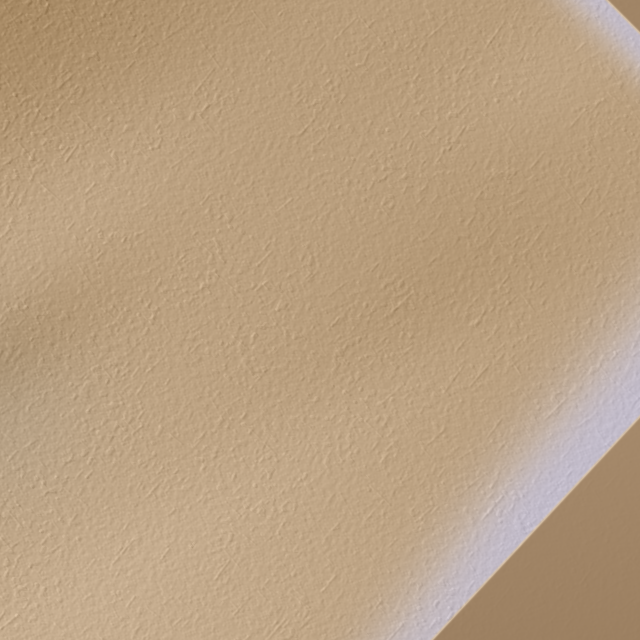
This texture is drawn by a three.js fragment shader. Its source:

```glsl
varying vec2 vUv;

#define GRAIN_SCALE 165.0
#define STROKE_WIDTH 0.0018
#define RELIEF 0.088
#define LIGHT_STEP vec2(-0.0015, 0.0008)
#define EDGE_SOFT 0.0014
#define WALL vec3(0.722, 0.617, 0.487)
#define PALE vec3(0.770, 0.710, 0.675)
#define SKY vec3(0.760, 0.735, 0.790)
#define SHADE vec3(0.630, 0.520, 0.400)
#define TRIM vec3(0.850, 0.765, 0.660)

float hash(vec2 p) {
  vec3 q = fract(vec3(p.xyx) * 0.1031);
  q += dot(q, q.yzx + 33.33);
  return fract((q.x + q.y) * q.z);
}

float noise(vec2 p) {
  vec2 i = floor(p), f = fract(p);
  f = f * f * (3.0 - 2.0 * f);
  return mix(mix(hash(i), hash(i + vec2(1, 0)), f.x),
             mix(hash(i + vec2(0, 1)), hash(i + vec2(1, 1)), f.x), f.y);
}

mat2 turn(float a) {
  return mat2(cos(a), -sin(a), sin(a), cos(a));
}

// Scattered trowel marks, along or across the frame, one per cell
float strokes(vec2 p, float cell, float reach, float share, float seed) {
  vec2 home = floor(p / cell);
  float h = 0.0;
  for (int j = -1; j <= 1; j++) {
    for (int i = -1; i <= 1; i++) {
      vec2 id = home + vec2(i, j);
      vec2 key = id + 100.0 + seed;
      float r = hash(key + 7.1);
      vec2 centre = (id + vec2(hash(key), hash(key + 31.7))) * cell;
      float across = step(0.64, hash(key + 53.3)) * 1.5708;
      vec2 q = turn(across + (r - 0.5) * 0.5) * (p - centre);
      float halfLength = reach * mix(0.25, 1.0, hash(key + 17.9));
      q.x = max(abs(q.x) - halfLength, 0.0);
      float present = step(hash(key + 71.3), share);
      h = max(h, present * mix(0.35, 1.0, r) * exp(-dot(q, q) / (STROKE_WIDTH * STROKE_WIDTH)));
    }
  }
  return h;
}

// Plaster height: fine grain, small lumps and broken trowel marks
float plaster(vec2 p) {
  vec2 q = turn(0.73) * p + 2.0;
  float cluster = smoothstep(0.3, 0.75, noise(q * vec2(11.0, 17.0)));
  vec2 g = turn(0.4) * q * GRAIN_SCALE;
  float grain = 0.6 * noise(g) + 0.4 * noise(g * 1.9 + 40.0);
  float lumps = smoothstep(0.62, 0.9, noise(g * 0.85 + 90.0));
  float worn = mix(0.35, 1.0, smoothstep(0.25, 0.6, noise(q * 110.0 + 60.0)));
  float marks = 0.85 * strokes(q, 0.046, 0.026, 0.55, 0.0)
              + 0.65 * strokes(q, 0.020, 0.010, 0.2 + 0.5 * cluster, 300.0);
  return 0.92 * grain + lumps * mix(0.2, 0.55, cluster) + 0.8 * marks * worn;
}

// Soft slanted patch of light or shadow
float patchAt(vec2 p, vec2 centre, vec2 size) {
  vec2 q = turn(0.55) * (p - centre) / size;
  return exp(-dot(q, q));
}

vec3 wallColour(vec2 p, float lowerEdge, float upperEdge) {
  float tone = 0.038 * patchAt(p, vec2(0.08, 0.66), vec2(0.30, 0.13))
             + 0.050 * patchAt(p, vec2(0.20, 0.04), vec2(0.55, 0.30))
             + 0.025 * patchAt(p, vec2(0.90, 0.87), vec2(0.20, 0.12))
             - 0.065 * patchAt(p, vec2(0.00, 1.03), vec2(0.40, 0.26))
             - 0.045 * patchAt(p, vec2(0.00, 0.44), vec2(0.24, 0.07))
             - 0.020 * patchAt(p, vec2(0.76, 0.62), vec2(0.36, 0.15));
  tone += 0.016 * (noise(turn(0.55) * p * vec2(2.5, 9.0) + 12.0) - 0.5);
  vec3 colour = WALL + tone * vec3(1.0, 1.15, 1.4);

  // Cool daylight along both edges, and a grey cast at the left
  float lower = lowerEdge / (0.085 + 0.095 * p.y);
  float upper = upperEdge / 0.055;
  float cool = max(exp(-lower * lower) * mix(0.8, 1.0, smoothstep(0.0, 0.25, p.y)),
                   0.9 * exp(-upper * upper));
  colour = mix(colour, PALE, smoothstep(0.0, 0.7, cool));
  colour = mix(colour, SKY, smoothstep(0.45, 1.0, cool));
  float grey = patchAt(p, vec2(-0.02, 0.36), vec2(0.16, 0.16));
  return colour + grey * vec3(-0.015, 0.005, 0.025);
}

void main() {
  vec2 p = vUv;

  // Signed distances to the two slanted borders, positive on the wall
  float lowerEdge = dot(p - vec2(0.675, 0.0), vec2(-0.732, 0.681));
  float upperEdge = (1.948 - p.x - p.y) * 0.7071;
  float edge = min(lowerEdge, upperEdge);
  float onWall = smoothstep(-EDGE_SOFT, EDGE_SOFT, edge);

  // Raking light from the upper left
  float relief = plaster(p + LIGHT_STEP) - plaster(p - LIGHT_STEP);
  relief *= -RELIEF * mix(1.15, 0.75, p.x) * mix(0.2, 1.0, onWall);

  vec3 shade = SHADE + 0.10 * (p.y - 0.17) * step(p.y, 0.5);
  vec3 colour = mix(shade, wallColour(p, lowerEdge, upperEdge), onWall);
  colour = mix(colour, TRIM, 0.85 * exp(-edge * edge / 0.000004));

  gl_FragColor = vec4(colour + relief, 1.0);
}
```
